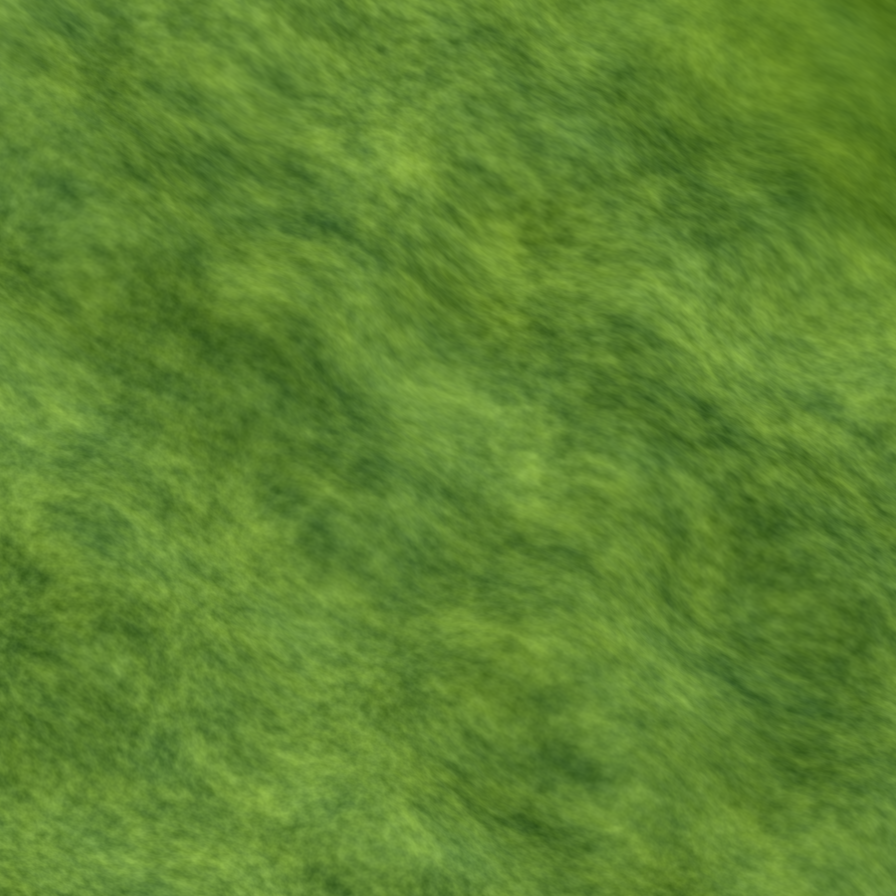
This texture is drawn by a three.js fragment shader. Its source:

```glsl
// Mown grass on a slope, seen at an angle: soft patches, tufts and fine blades.
// Layers of gradient noise are stretched along a grain that falls to the right,
// then summed into one brightness and a separate cool-to-yellow tint.
varying vec2 vUv;

vec2 gradientAt(vec2 cell) {
  vec3 h = fract(cell.xyx * vec3(0.1031, 0.1030, 0.0973));
  h += dot(h, h.yzx + 33.33);
  float angle = 6.2832 * fract((h.x + h.y) * h.z);
  return vec2(cos(angle), sin(angle));
}

float gradientNoise(vec2 p) {
  vec2 i = floor(p), f = fract(p);
  vec2 w = f * f * f * (f * (f * 6.0 - 15.0) + 10.0);
  float a = dot(gradientAt(i), f);
  float b = dot(gradientAt(i + vec2(1.0, 0.0)), f - vec2(1.0, 0.0));
  float c = dot(gradientAt(i + vec2(0.0, 1.0)), f - vec2(0.0, 1.0));
  float d = dot(gradientAt(i + 1.0), f - 1.0);
  return mix(mix(a, b, w.x), mix(c, d, w.x), w.y);
}

float fbm(vec2 p) {
  float sum = 0.0, gain = 1.0;
  for (int octave = 0; octave < 3; octave++) {
    sum += gain * gradientNoise(p);
    p = p * 2.03 + vec2(17.3, 41.7);
    gain *= 0.6;
  }
  return sum;
}

void main() {
  // Grain axes: x runs along the streaks, y across them
  vec2 along = normalize(vec2(0.85, -0.53));
  vec2 bent = vUv + 0.035 * vec2(gradientNoise(vUv * 5.0 + 7.0), gradientNoise(vUv * 5.0 + 31.0));
  vec2 grain = vec2(dot(bent, along), dot(bent, vec2(-along.y, along.x)));

  // The far side, up and to the right, is more streaked; its corner is smooth
  float far = smoothstep(0.3, 1.5, vUv.x + vUv.y);
  float corner = smoothstep(1.45, 1.95, vUv.x + vUv.y);

  // Broad patches, tufts and blades
  float patches = fbm(grain * vec2(2.6, 5.5) + 53.0);
  float tufts = fbm(grain * vec2(13.0, 27.0) + 11.0);
  float roundBlades = fbm(grain * vec2(62.0, 88.0) + 90.0);
  float longBlades = fbm(grain * vec2(38.0, 95.0) + 140.0);
  float blades = mix(roundBlades, longBlades, far);

  float detail = 1.0 - 0.6 * corner;
  float tone = 0.15 * patches + detail * (0.10 * tufts + 0.10 * blades);
  tone -= 0.06 * corner;

  // Cool shade against yellow-green, and pale dry tips
  float tint = 0.6 * fbm(grain * vec2(4.0, 7.0) + 210.0) + 0.4 * tufts;
  vec3 color = vec3(0.376, 0.524, 0.199) + tone * vec3(0.94, 1.0, 0.58);
  color += tint * vec3(0.025, 0.006, -0.055);
  color += detail * 0.03 * gradientNoise(grain * vec2(70.0, 130.0) + 300.0) * vec3(0.8, 0.7, 1.2);
  color.b -= 0.05 * corner;

  gl_FragColor = vec4(clamp(color, 0.0, 1.0), 1.0);
}
```
